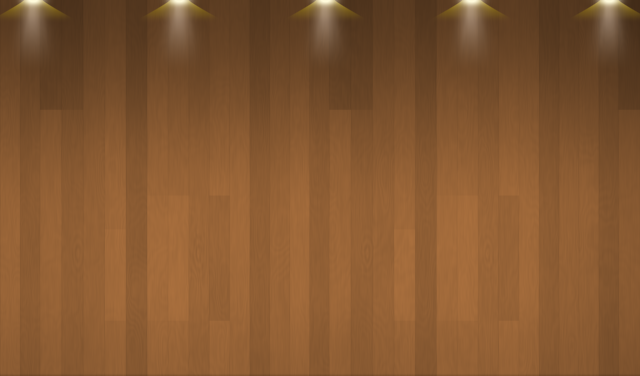
This texture is drawn by a Shadertoy shader. Its source:

```glsl
// A wall of upright wooden boards lit by a row of small ceiling lamps.
// Boards come from a repeating cycle of tones and joints, grain from stretched
// noise contours; each lamp adds a yellow shade, a pale beam and a hot core.

#define WOOD vec3(0.605, 0.397, 0.219)
#define BOARD_WIDTH 3.229
#define BOARD_START 6.25
#define LAMP_START 5.2
#define LAMP_GAP 22.83
#define LAMP_LAST 95.2
#define GRAIN 0.045
#define TOP_SHADE 0.56

const float PI = 3.14159;
const float CYCLE = 14.0;

const float upperTone[14] = float[](-.12, -.10, -.02, .02, -.08, .03, .03,
                                    .00, .04, .03, -.06, .00, .02, -.05);
const float lowerTone[14] = float[](.01, -.05, .02, .06, -.06, .05, .07,
                                    -.03, -.03, .03, -.05, .01, .03, -.06);
// Depth of the first joint, as a share of the height; 2 means none.
const float jointDepth[14] = float[](.292, .292, 2., .61, 2., .52, .52,
                                     2., .52, 2., 2., 2., .372, 2.);

float hash(vec2 p) {
    p = fract(p * vec2(0.1031, 0.1137));
    p += dot(p, p.yx + 33.33);
    return fract((p.x + p.y) * p.x * 7.13);
}

float noise(vec2 p) {
    vec2 i = floor(p), f = fract(p);
    f = f * f * (3.0 - 2.0 * f);
    return mix(mix(hash(i), hash(i + vec2(1, 0)), f.x),
               mix(hash(i + vec2(0, 1)), hash(i + vec2(1, 1)), f.x), f.y);
}

// Tone of one board at a depth; past half height a second joint ends the piece.
float boardTone(float index, float depth, float soft) {
    int k = int(mod(index, CYCLE) + 0.5) % 14;
    float joint = jointDepth[k];
    float lower = smoothstep(-soft, soft, depth - joint);
    if (joint > 0.5) lower *= 1.0 - smoothstep(-soft, soft, depth - 0.853);
    return mix(upperTone[k], lowerTone[k], lower);
}

// Rings around a tall knot, fading outward.
float knot(vec2 p, vec2 center) {
    vec2 d = (p - center) / vec2(0.32, 3.2);
    d.x += 0.25 * (noise(p * vec2(2.0, 0.7)) - 0.5);
    float r = length(d);
    return sin(r * 13.0) * exp(-r * r * 0.9);
}

float woodGrain(vec2 p, float index) {
    float id = mod(index, CYCLE);
    vec2 g = vec2(p.x + id * 7.3, p.y);
    float fibre = noise(g * vec2(13.0, 0.35)) + 0.6 * noise(g * vec2(29.0, 0.9)) - 0.8;
    float height = noise(g * vec2(1.7, 0.11)) + 0.15 * noise(g * vec2(4.0, 0.5));
    float arcs = sin(height * 42.0) * (0.3 + 0.7 * noise(g * vec2(1.0, 0.16) + 40.0));
    float cycleX = mod(p.x, CYCLE);
    float knots = knot(vec2(cycleX, p.y), vec2(1.75, 39.7))
                + knot(vec2(cycleX, p.y), vec2(7.48, 39.7));
    float blotch = noise(g * vec2(0.8, 0.13) + 9.0) - 0.5;
    return 0.7 * fibre + 0.32 * arcs + 0.6 * knots + 0.9 * blotch;
}

vec3 wall(vec2 q, vec2 uv, float pixel) {
    float x = (q.x - BOARD_START) / BOARD_WIDTH;
    x -= 0.2 * sin(PI * fract(x / CYCLE));
    float edge = round(x), soft = 0.7 * pixel / BOARD_WIDTH;
    float tone = mix(boardTone(edge - 1.0, uv.y, pixel / 70.0),
                     boardTone(edge, uv.y, pixel / 70.0),
                     smoothstep(-soft, soft, x - edge));
    float seam = exp(-pow((x - edge) / 0.035, 2.0));
    float light = mix(TOP_SHADE, 1.0, smoothstep(-0.05, 0.6, uv.y));
    light *= 1.0 - 0.07 * smoothstep(0.75, 1.0, uv.y);
    light *= 1.0 - 0.05 * smoothstep(0.2, 0.0, uv.x) - 0.13 * smoothstep(0.8, 1.0, uv.x);
    light *= 1.0 - 0.12 * smoothstep(0.992, 1.0, uv.y);
    light *= 1.0 + tone + GRAIN * woodGrain(vec2(x, q.y), floor(x)) - 0.035 * seam;
    return WOOD * light;
}

vec3 addLamp(vec3 color, vec2 d, float pixel) {
    float side = abs(d.x);
    // Shade: a sloping upper rim that glows and fades downward.
    float rim = 2.9 * pow(max(side - 1.4, 0.0) / 4.8, 0.9);
    float below = d.y - rim;
    float shade = smoothstep(-pixel, pixel, below) * exp(-max(below, 0.0) / 1.3);
    shade *= smoothstep(6.6, 2.5, side) * smoothstep(3.7, 2.2, d.y);
    vec3 yellow = mix(vec3(0.80, 0.70, 0.32), vec3(0.54, 0.43, 0.09),
                      smoothstep(0.5, 4.0, side));
    color = mix(color, yellow, 0.9 * shade);
    // Beam: a narrow pale cone below the lamp.
    float width = 1.25 + 0.13 * d.y;
    float beam = exp(-pow(d.x / width, 2.0)) * smoothstep(11.5, 1.5, d.y);
    beam *= 0.85 + 0.3 * noise(vec2(d.x * 3.0 / width + 20.0, d.y * 0.15));
    color = mix(color, vec3(0.78, 0.69, 0.61), 0.62 * beam);
    // Core: the bulb, flattened against the ceiling.
    float core = exp(-pow(d.x / 1.55, 2.0) - pow(d.y / 0.75, 2.0));
    return mix(color, vec3(1.0, 0.98, 0.86), min(1.15 * core, 1.0));
}

void mainImage(out vec4 fragColor, in vec2 fragCoord) {
    vec2 uv = fragCoord / iResolution.xy;
    uv.y = 1.0 - uv.y;
    vec2 q = uv * vec2(100.0, 58.9);
    float pixel = 100.0 / iResolution.x;
    vec3 color = wall(q, uv, pixel);
    for (int i = 0; i < 5; i++) {
        float lampX = min(LAMP_START + LAMP_GAP * float(i), LAMP_LAST);
        color = addLamp(color, q - vec2(lampX, 0.0), pixel);
    }
    fragColor = vec4(color, 1.0);
}
```
